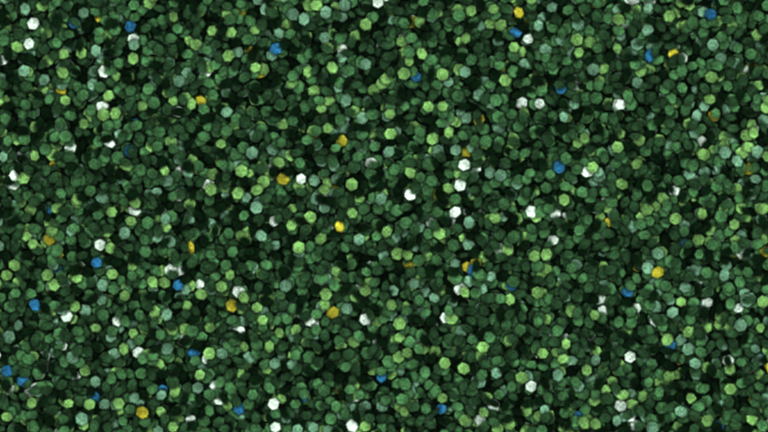
Reproduce this texture procedurally as a Shadertoy shader.

```glsl
// Dense green glitter: overlapping hexagonal flakes with pale, yellow and blue glints.

const int LAYERS = 7;
const float CELL = 0.030;      // flake spacing, in canvas heights
const float SOFTNESS = 0.0032; // edge blur, in canvas heights

const vec3 BLACK_GREEN = vec3(0.05, 0.12, 0.06);
const vec3 DARK_GREEN = vec3(0.16, 0.28, 0.17);
const vec3 MID_GREEN = vec3(0.26, 0.45, 0.27);
const vec3 LEAF_GREEN = vec3(0.46, 0.67, 0.36);
const vec3 SEA_GREEN = vec3(0.41, 0.60, 0.47);
const vec3 GLINT_WHITE = vec3(0.85, 0.95, 0.87);
const vec3 YELLOW = vec3(0.78, 0.76, 0.22);
const vec3 BLUE = vec3(0.16, 0.42, 0.58);
const vec3 ORANGE = vec3(0.75, 0.36, 0.16);

float hash(vec2 p) {
    return fract(sin(dot(p, vec2(127.1, 311.7))) * 43758.5453);
}

vec2 hash2(vec2 p) {
    return vec2(hash(p), hash(p + 41.3));
}

mat2 rotation(float angle) {
    float c = cos(angle), s = sin(angle);
    return mat2(c, s, -s, c);
}

float valueNoise(vec2 p) {
    vec2 i = floor(p), f = fract(p);
    f = f * f * (3.0 - 2.0 * f);
    float low = mix(hash(i), hash(i + vec2(1, 0)), f.x);
    float high = mix(hash(i + vec2(0, 1)), hash(i + vec2(1, 1)), f.x);
    return mix(low, high, f.y);
}

// Hexagon with slightly rounded corners
float flakeDistance(vec2 p, float radius) {
    vec2 q = abs(p);
    float hexagon = max(q.x * 0.866 + q.y * 0.5, q.y);
    return mix(length(p), hexagon, 0.65) - radius;
}

// Picks a flake colour; pick runs from common dark tones to rare glints
vec3 flakeColor(float pick) {
    if (pick < 0.200) return BLACK_GREEN;
    if (pick < 0.530) return DARK_GREEN;
    if (pick < 0.790) return MID_GREEN;
    if (pick < 0.883) return LEAF_GREEN;
    if (pick < 0.954) return SEA_GREEN;
    if (pick < 0.984) return GLINT_WHITE;
    if (pick < 0.993) return YELLOW;
    if (pick < 0.997) return BLUE;
    return ORANGE;
}

// Lays one flake and its contact shadow over the colour below
vec3 addFlake(vec3 below, vec2 p, vec2 id, float soft) {
    float pick = hash(id + 7.7);
    float tilt = hash(id + 13.1);
    // Dark flakes lie steeply and look like shards; bright ones face the viewer
    float squash = mix(mix(0.45, 0.8, tilt), mix(0.8, 1.0, tilt), smoothstep(0.2, 0.75, pick));
    vec2 local = rotation(6.2832 * hash(id + 23.9)) * p;
    float radius = mix(0.40, 0.50, hash(id + 31.7));
    float d = flakeDistance(vec2(local.x, local.y / squash), radius) * squash;

    float facet = 1.0 + 0.35 * local.x;
    float brightness = mix(0.80, 1.18, hash(id + 3.3)) * facet;
    float rim = 1.0 - 0.14 * smoothstep(-0.14, 0.0, d);
    vec3 surface = flakeColor(pick) * brightness * rim;

    vec3 shaded = below * (1.0 - 0.36 * smoothstep(0.24, 0.0, d));
    return mix(shaded, surface, smoothstep(soft, -soft, d));
}

// One jittered grid of flakes with gaps
vec3 addLayer(vec3 color, vec2 p, float layer, float presence) {
    vec2 grid = rotation(layer * 1.1) * p / CELL + layer * vec2(17.3, 9.6);
    vec2 cell = floor(grid);
    for (int y = -1; y <= 1; y++) {
        for (int x = -1; x <= 1; x++) {
            vec2 corner = cell + vec2(x, y);
            vec2 id = corner + layer * 57.0;
            if (hash(id + 67.1) > presence) continue;
            vec2 center = corner + mix(vec2(0.12), vec2(0.88), hash2(id));
            color = addFlake(color, grid - center, id, SOFTNESS / CELL);
        }
    }
    return color;
}

void mainImage(out vec4 fragColor, in vec2 fragCoord) {
    vec2 p = fragCoord / iResolution.y;
    vec3 color = BLACK_GREEN * 0.7;
    for (int i = 0; i < LAYERS; i++) {
        color = addLayer(color, p, float(i), 0.62);
    }
    // Fine grain on the flake surfaces
    color *= mix(0.84, 1.16, valueNoise(p * 190.0));
    fragColor = vec4(clamp(color, 0.0, 1.0), 1.0);
}
```
